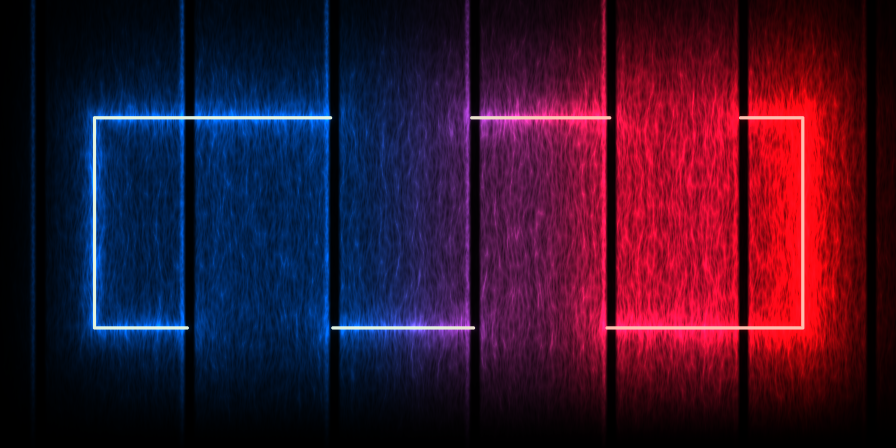
Reproduce this background procedurally as a WebGL 2 fragment shader.

```glsl
#version 300 es
precision highp float;

uniform vec2 u_resolution;
out vec4 outColor;

#define GROOVE_HALF 0.0095
#define RIDGE_OFFSET 0.017
#define RIDGE_WIDTH 0.0055
#define TUBE_HALF 0.0036
#define GLOW_REACH 0.032
#define GLOW_GAIN 0.85
#define GRAIN_SCALE vec2(105.0, 17.0)
#define GRAIN_DEPTH 0.5
#define FRAME_MIN vec2(0.211, 0.268)
#define FRAME_MAX vec2(1.792, 0.737)

vec2 hash2(vec2 p) {
    vec3 q = fract(p.xyx * vec3(0.1031, 0.1030, 0.0973));
    q += dot(q, q.yzx + 33.33);
    return fract((q.xx + q.yz) * q.zy);
}

// Distance to the nearest scattered cell point
float cellular(vec2 p) {
    vec2 cell = floor(p), local = fract(p);
    float nearest = 2.0;
    for (int j = -1; j <= 1; j++)
        for (int i = -1; i <= 1; i++) {
            vec2 offset = vec2(i, j);
            vec2 delta = offset + hash2(cell + offset) - local;
            nearest = min(nearest, dot(delta, delta));
        }
    return sqrt(nearest);
}

// Vertical wood fibres: stretched cells over wavering sines
float woodGrain(vec2 p) {
    float waver = 0.004 * sin(p.y * 19.0 + p.x * 31.0) + 0.002 * sin(p.y * 47.0 - p.x * 83.0);
    vec2 q = vec2(p.x + waver, p.y);
    float fibres = cellular(q * GRAIN_SCALE) - 0.5;
    float fine = cellular(q * GRAIN_SCALE * vec2(1.9, 2.6) + 40.0) - 0.5;
    float bands = sin(q.x * 143.0 + 2.0 * sin(q.x * 57.0)) * 0.12;
    return fibres * 0.8 + fine * 0.7 + bands;
}

// Plank seams narrow slightly toward the right
float seamX(float k) {
    return 0.0911 + 0.3372 * k - 0.00469 * k * k;
}

float segmentDistance(vec2 p, vec2 a, vec2 b) {
    vec2 ab = b - a;
    return length(p - a - ab * clamp(dot(p - a, ab) / dot(ab, ab), 0.0, 1.0));
}

// Broken rectangular frame of light
float frameDistance(vec2 p) {
    vec2 lo = FRAME_MIN, hi = FRAME_MAX;
    vec2 topSpans[3] = vec2[3](vec2(lo.x, 0.738), vec2(1.053, 1.361), vec2(1.653, hi.x));
    vec2 lowSpans[3] = vec2[3](vec2(lo.x, 0.418), vec2(0.743, 1.057), vec2(1.355, hi.x));
    float d = min(segmentDistance(p, lo, vec2(lo.x, hi.y)),
                  segmentDistance(p, vec2(hi.x, lo.y), hi));
    for (int i = 0; i < 3; i++) {
        d = min(d, segmentDistance(p, vec2(topSpans[i].x, hi.y), vec2(topSpans[i].y, hi.y)));
        d = min(d, segmentDistance(p, vec2(lowSpans[i].x, lo.y), vec2(lowSpans[i].y, lo.y)));
    }
    return d;
}

// Blue to purple to crimson to red across the planks
vec3 wallColor(float x) {
    vec3 c = mix(vec3(0.0, 0.155, 0.37), vec3(0.37, 0.10, 0.30), smoothstep(0.74, 1.18, x));
    c = mix(c, vec3(0.80, 0.05, 0.19), smoothstep(1.16, 1.43, x));
    return mix(c, vec3(0.80, 0.02, 0.05), smoothstep(1.55, 1.80, x));
}

vec3 glowColor(float x) {
    vec3 c = mix(vec3(0.0, 0.36, 0.85), vec3(0.55, 0.20, 0.70), smoothstep(0.76, 1.05, x));
    c = mix(c, vec3(0.95, 0.12, 0.34), smoothstep(1.05, 1.30, x));
    return mix(c, vec3(1.0, 0.05, 0.08), smoothstep(1.50, 1.75, x));
}

void main() {
    vec2 p = gl_FragCoord.xy / u_resolution.y;
    float pixel = 1.0 / u_resolution.y;
    float grain = woodGrain(p);

    // Painted wall, fading at the borders
    float sideLight = smoothstep(-0.03, 0.48, p.x) * (1.0 - 0.85 * smoothstep(1.78, 2.0, p.x));
    float heightLight = smoothstep(0.0, 0.34, p.y) * (1.0 - 0.85 * smoothstep(0.66, 1.03, p.y));
    vec3 color = wallColor(p.x) * sideLight * heightLight;

    // Light spilling from the frame
    float d = frameDistance(p);
    float spill = exp(-d / GLOW_REACH) + 0.35 * exp(-d / 0.009);
    spill *= 1.0 + 0.35 * smoothstep(1.55, 1.8, p.x);
    color += glowColor(p.x) * spill * GLOW_GAIN * 0.75;
    color *= 1.0 + GRAIN_DEPTH * 1.4 * grain;
    color += glowColor(p.x) * smoothstep(0.22, 0.6, grain) * 0.14 * sideLight * heightLight;

    // Plank seams with a lit bevel on their left
    float bevelFade = 1.0 - 0.8 * smoothstep(1.38, 1.62, p.x);
    float bevelLight = smoothstep(-0.05, 0.4, p.y) * (0.4 + 0.6 * smoothstep(-0.1, 0.4, p.x));
    float sparkle = 0.55 + 0.6 * cellular(p * vec2(150.0, 75.0));
    for (int k = 0; k < 7; k++) {
        float offset = p.x - seamX(float(k));
        float bevel = exp(-pow((offset + RIDGE_OFFSET) / RIDGE_WIDTH, 2.0));
        color += glowColor(p.x) * bevel * bevelFade * bevelLight * sparkle * 0.55;
        float groove = smoothstep(GROOVE_HALF + 0.004 + pixel, GROOVE_HALF - 0.003, abs(offset));
        color *= 1.0 - 0.95 * groove;
    }

    // Bright tube on top of the wall
    vec3 tubeColor = mix(vec3(0.88, 0.95, 0.87), vec3(1.0, 0.74, 0.68), smoothstep(0.9, 1.3, p.x));
    float tube = 1.0 - smoothstep(TUBE_HALF - pixel * 0.6, TUBE_HALF + pixel * 0.6, d);
    color += glowColor(p.x) * exp(-d / 0.005) * 0.3;
    color = mix(color, tubeColor, tube);

    outColor = vec4(clamp(color, 0.0, 1.0), 1.0);
}
```
